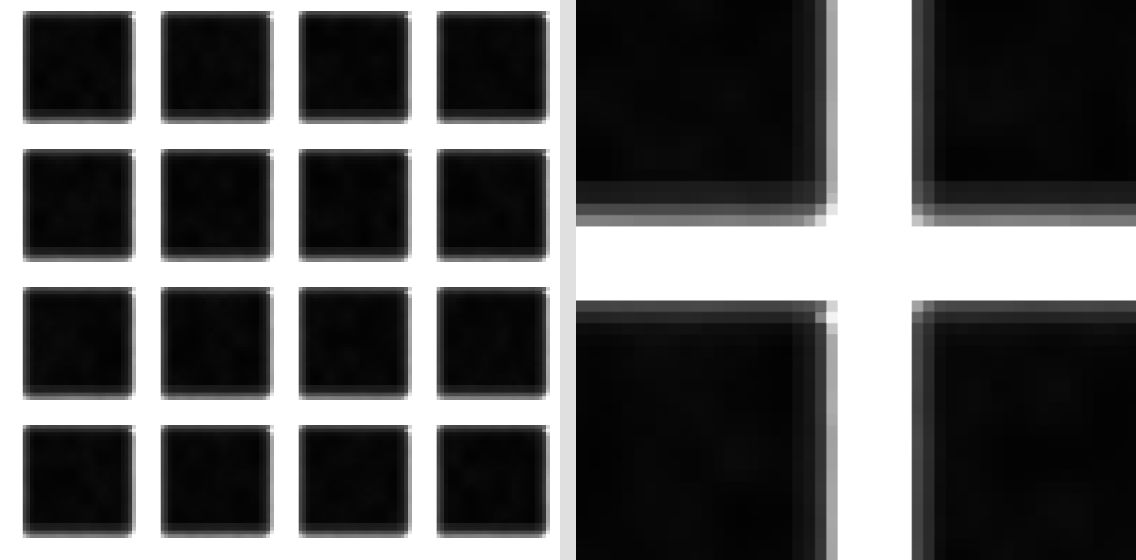
Left, the full canvas; right, a detail of the centre.
Write a three.js fragment shader that draws this pattern.

```glsl
// A four by four grid of near-black square tiles on white. Each tile is a block
// of 30 x 30 coarse texels: uneven grey bands line its four sides, the corners
// are worn towards white, and faint noise, seeded per tile, mottles the middle.

varying vec2 vUv;

const vec2 GRID_START = vec2(0.0404, 0.0391);
const float PITCH = 0.2464;
const float TILE_SIZE = 0.2023;
const float TEXELS = 30.0;
const float EDGE_SOFT = 0.0006;
const float TEXEL_SOFT = 0.1;

// Greys of the outermost four texel lines, from the rim inwards
const vec4 LEFT_BANDS = vec4(0.25, 0.14, 0.02, 0.0);
const vec4 RIGHT_BANDS = vec4(0.64, 0.19, 0.07, 0.04);
const vec4 BOTTOM_BANDS = vec4(0.48, 0.27, 0.09, 0.08);
const vec4 TOP_BANDS = vec4(0.25, 0.12, 0.03, 0.01);

float hash(vec2 p) {
  return fract(sin(dot(p, vec2(127.1, 311.7))) * 43758.5453);
}

float valueNoise(vec2 p) {
  vec2 i = floor(p);
  vec2 f = fract(p);
  f = f * f * (3.0 - 2.0 * f);
  float low = mix(hash(i), hash(i + vec2(1.0, 0.0)), f.x);
  float high = mix(hash(i + vec2(0.0, 1.0)), hash(i + vec2(1.0)), f.x);
  return mix(low, high, f.y);
}

// Texel index with a short smooth ramp at every boundary
vec2 softIndex(vec2 p) {
  vec2 s = p + 0.5;
  vec2 ramp = smoothstep(0.5 - TEXEL_SOFT, 0.5 + TEXEL_SOFT, fract(s));
  return clamp(floor(s) - 1.0 + ramp, 0.0, TEXELS - 1.0);
}

// Grey at a texel distance from one side
float bandTone(float dist, vec4 tones) {
  vec4 weights = max(1.0 - abs(dist - vec4(0.0, 1.0, 2.0, 3.0)), 0.0);
  return dot(tones, weights);
}

float screenBlend(float a, float b) {
  return 1.0 - (1.0 - a) * (1.0 - b);
}

// Fade to white around one texel of a corner
float cornerWear(vec2 offset, float strength, float reach) {
  float dist = abs(offset.x) + abs(offset.y);
  return strength * max(1.0 - dist / reach, 0.0);
}

float tileBands(vec2 near, vec2 far) {
  float sides = screenBlend(bandTone(near.x, LEFT_BANDS), bandTone(far.x, RIGHT_BANDS));
  float ends = screenBlend(bandTone(near.y, BOTTOM_BANDS), bandTone(far.y, TOP_BANDS));
  return screenBlend(sides, ends);
}

float tileWear(vec2 near, vec2 far) {
  float wear = cornerWear(far - vec2(0.0, 1.0), 0.85, 1.6);
  wear = max(wear, cornerWear(vec2(far.x, near.y), 1.0, 2.4));
  wear = max(wear, cornerWear(near, 0.4, 1.4));
  return max(wear, cornerWear(vec2(near.x, far.y), 0.35, 1.3));
}

// Soft blotches with a little grain, different in each tile
float mottle(vec2 texel, vec2 tile) {
  vec2 seed = tile * 37.0 + 11.0;
  float blotches = valueNoise(texel * vec2(0.24, 0.19) + seed);
  float grain = valueNoise(texel * 0.55 + seed.yx + 5.0);
  return 0.008 + 0.036 * blotches * (0.6 + 0.5 * grain);
}

float tileTone(vec2 local, vec2 tile) {
  vec2 near = softIndex(local / TILE_SIZE * TEXELS);
  vec2 far = TEXELS - 1.0 - near;
  float variation = 0.95 + 0.1 * valueNoise(near * 0.4 + tile * 53.0);
  float tone = screenBlend(mottle(near, tile), tileBands(near, far) * variation);
  return mix(tone, 1.0, tileWear(near, far));
}

// Coverage of the square tile, one inside and zero outside
float tileMask(vec2 local) {
  vec2 inset = 0.5 * TILE_SIZE - abs(local - 0.5 * TILE_SIZE);
  vec2 cover = smoothstep(-EDGE_SOFT, EDGE_SOFT, inset);
  return cover.x * cover.y;
}

void main() {
  // Shift by half a gap so that a tile's soft rim stays in its own cell
  vec2 halfGap = vec2(0.5 * (PITCH - TILE_SIZE));
  vec2 grid = (vUv - GRID_START + halfGap) / PITCH;
  vec2 tile = floor(grid);
  vec2 local = fract(grid) * PITCH - halfGap;

  float tone = mix(1.0, tileTone(local, tile), tileMask(local));
  gl_FragColor = vec4(vec3(tone), 1.0);
}
```
